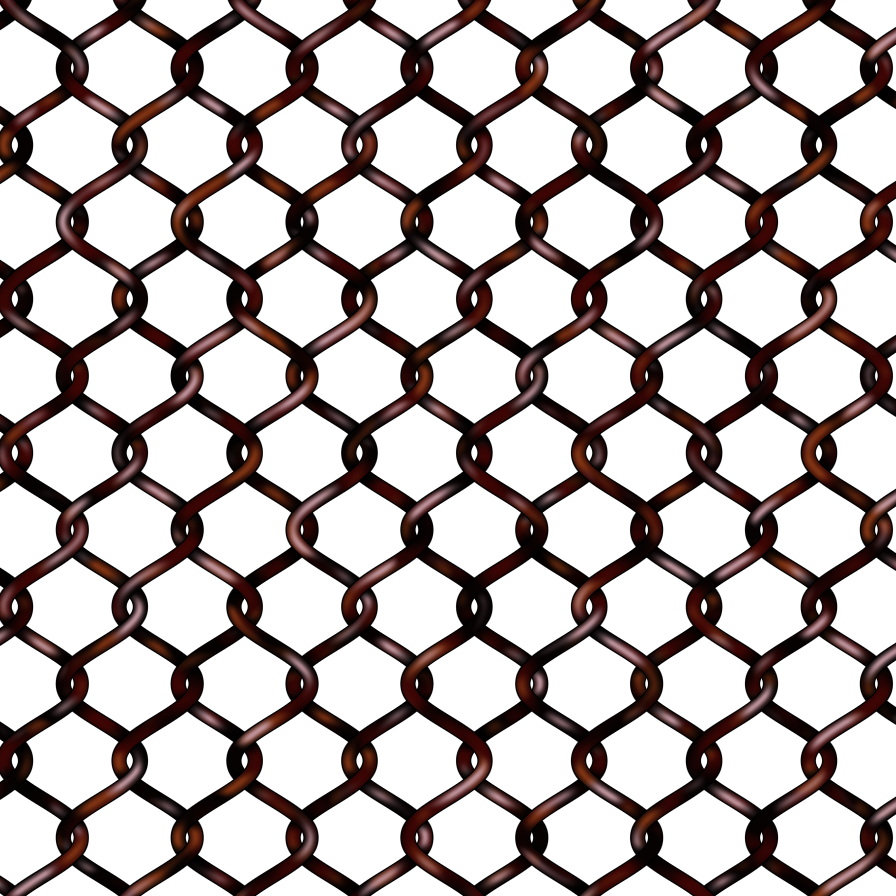
Give the GLSL for this pattern, as a Shadertoy shader.

```glsl
const float PI = 3.14159265;
const vec2 CELL = vec2(0.0641, 0.0859);    // strip width, half wave height
const vec2 ORIGIN = vec2(0.0807, 0.0651);  // first knot
const float HALF_WIDTH = 0.0085;
const float OUTLINE = 0.0014;

const vec3 SOOT = vec3(0.025, 0.008, 0.008);
const vec3 MAROON = vec3(0.23, 0.02, 0.015);
const vec3 RUST = vec3(0.47, 0.19, 0.07);
const vec3 STEEL = vec3(0.72, 0.56, 0.59);

float hash(vec2 p) {
    return fract(sin(dot(p, vec2(127.1, 311.7))) * 43758.5);
}

vec2 gradientAt(vec2 cell) {
    float angle = 2.0 * PI * hash(cell);
    return vec2(cos(angle), sin(angle));
}

float gradientNoise(vec2 p) {
    vec2 i = floor(p), f = p - i;
    vec2 u = f * f * f * (f * (f * 6.0 - 15.0) + 10.0);
    vec2 e = vec2(0.0, 1.0);
    float a = dot(gradientAt(i), f);
    float b = dot(gradientAt(i + e.yx), f - e.yx);
    float c = dot(gradientAt(i + e.xy), f - e.xy);
    float d = dot(gradientAt(i + e.yy), f - e.yy);
    return mix(mix(a, b, u.x), mix(c, d, u.x), u.y);
}

// Neighbouring wires are mirrored waves
float wireSide(float wire) {
    return 1.0 - 2.0 * mod(wire, 2.0);
}

// Signed distance across a wire, in canvas units
float wireDistance(vec2 q, float wire) {
    float side = wireSide(wire);
    float centre = wire + 0.5 + side * (0.015 - 0.671 * cos(PI * q.y));
    float slope = 0.671 * PI * sin(PI * q.y) * CELL.x / CELL.y;
    return (q.x - centre) * CELL.x / sqrt(1.0 + slope * slope);
}

// Stacking order of a half wave; rising ones usually lie on top
float wireHeight(vec2 q, float wire) {
    float row = floor(q.y);
    float rising = step(0.0, wireSide(wire) * sin(PI * (row + 0.5)));
    return hash(vec2(wire, row) + 40.3) + 0.32 * rising;
}

// Shade cast on a wire by one neighbour lying over it
float contactShade(vec2 q, float wire, float neighbour) {
    float over = step(wireHeight(q, wire), wireHeight(q, neighbour));
    float gap = abs(wireDistance(q, neighbour)) - HALF_WIDTH;
    float near = 1.0 - smoothstep(-0.002, 0.021, gap);
    float offKnot = smoothstep(0.1, 0.6, abs(sin(PI * q.y)));
    return 1.0 - 0.9 * over * near * offKnot;
}

// Blotches of soot, maroon, rust and bare steel
vec3 wornMetal(vec2 p, float middle, float sheen) {
    float burnt = smoothstep(-0.3, 0.3, gradientNoise(p * 1.5));
    float rusty = smoothstep(0.0, 0.42, gradientNoise(p * 1.7 + 31.7));
    float bare = gradientNoise(p * 1.4 + 67.3) + 0.16 * (middle - 0.5);
    float glint = smoothstep(-0.02, 0.42, bare) * sheen;
    vec3 base = mix(SOOT, MAROON, burnt);
    base = mix(base, RUST, rusty * (0.35 + 0.65 * sheen));
    return mix(base, STEEL, glint * 0.95);
}

// Premultiplied colour and coverage of one wire
vec4 drawWire(vec2 q, float wire, float pixel) {
    float d = wireDistance(q, wire);
    float t = clamp(d / HALF_WIDTH, -1.0, 1.0);
    float roundness = sqrt(1.0 - t * t);
    float sheen = exp(-3.0 * (t + 0.1) * (t + 0.1));
    float middle = pow(sin(PI * q.y), 2.0);

    vec2 wearPoint = q * vec2(0.75, 1.0) + wire * vec2(5.17, 9.31);
    vec3 color = wornMetal(wearPoint, middle, sheen);
    color *= mix(0.4, 1.05, roundness);
    color *= contactShade(q, wire, wire - 1.0);
    color *= contactShade(q, wire, wire + 1.0);

    float edge = abs(d) - HALF_WIDTH;
    color *= 1.0 - smoothstep(-0.7 * pixel, 0.7 * pixel, edge + OUTLINE);
    float coverage = 1.0 - smoothstep(-0.7 * pixel, 0.7 * pixel, edge);
    return vec4(color, 1.0) * coverage;
}

void mainImage(out vec4 fragColor, in vec2 fragCoord) {
    float pixel = 1.0 / iResolution.y;
    vec2 q = (fragCoord * pixel - ORIGIN) / CELL;

    // Weave: place each nearby wire above or below those already drawn
    vec4 mesh = vec4(0.0);
    float top = -1.0;
    for (int j = -1; j <= 1; j++) {
        float wire = floor(q.x) + float(j);
        vec4 layer = drawWire(q, wire, pixel);
        if (layer.a <= 0.0) continue;
        float height = wireHeight(q, wire);
        mesh = height > top ? layer + mesh * (1.0 - layer.a)
                            : mesh + layer * (1.0 - mesh.a);
        top = max(top, height);
    }

    // White ground
    fragColor = vec4(mesh.rgb + 1.0 - mesh.a, 1.0);
}
```
